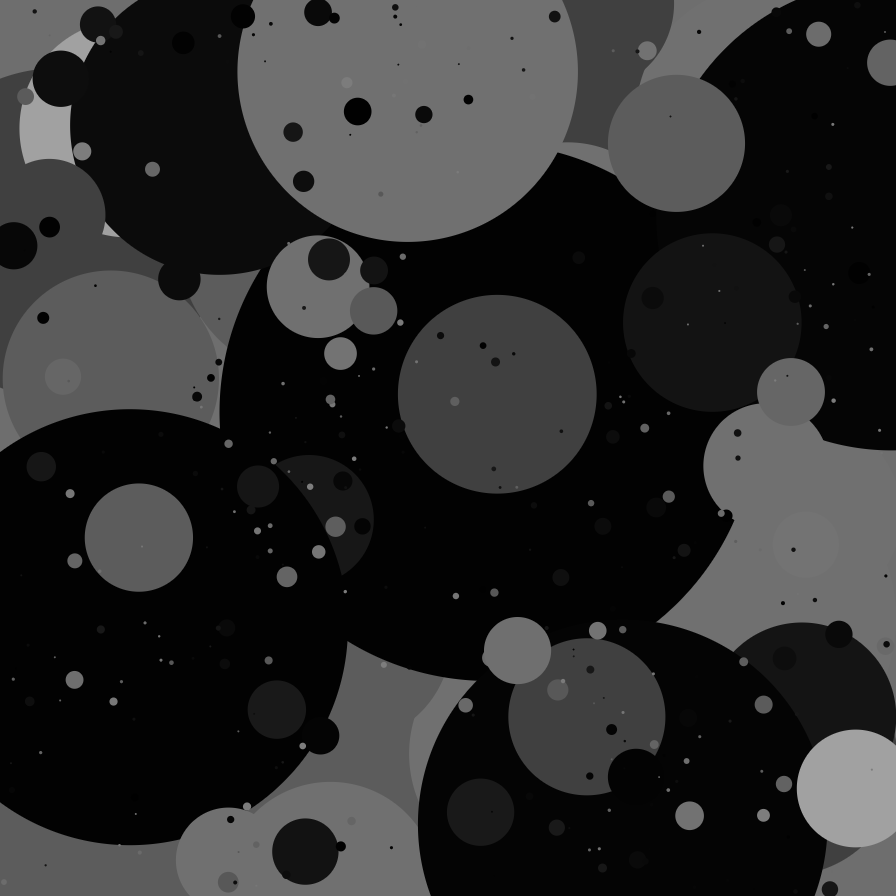
A WebGL 1 fragment shader for this background:

```glsl
precision highp float;
// Flat, opaque grey discs of very uneven size, stacked on a grey ground.
// Layers are painted back to front: broad greys, large near-blacks, lighter
// discs, small dots, and fine specks whose density follows gradient noise.

uniform vec2 u_resolution;

float hash(vec2 p) {
  vec3 q = fract(p.xyx * 0.1031);
  q += dot(q, q.yzx + 33.33);
  return fract((q.x + q.y) * q.z);
}

vec2 hash2(vec2 p) {
  return vec2(hash(p), hash(p + 57.3));
}

vec2 gradientAt(vec2 corner) {
  float angle = 6.2832 * hash(corner + 11.7);
  return vec2(cos(angle), sin(angle));
}

float gradientNoise(vec2 p) {
  vec2 i = floor(p), f = p - i;
  vec2 w = f * f * f * (f * (f * 6.0 - 15.0) + 10.0);
  vec2 e = vec2(1.0, 0.0);
  float bottom = mix(dot(gradientAt(i), f),
                     dot(gradientAt(i + e.xy), f - e.xy), w.x);
  float top = mix(dot(gradientAt(i + e.yx), f - e.yx),
                  dot(gradientAt(i + e.xx), f - e.xx), w.x);
  return mix(bottom, top, w.y);
}

// Maps 0..1 to one of four greys, weighted by share.
float greyTone(float u) {
  return u < 0.28 ? 0.25 : u < 0.52 ? 0.36 : u < 0.9 ? 0.44 : 0.63;
}

// Dots and specks are either nearly black or mid grey.
float dotTone(float u) {
  return u < 0.5 ? 0.2 * u : mix(0.34, 0.5, 2.0 * u - 1.0);
}

// Lays an opaque, antialiased disc over the current shade.
float paintDisc(float shade, float tone, vec2 p, vec2 center, float radius, float pixel) {
  float cover = clamp(0.5 + (radius - distance(p, center)) / pixel, 0.0, 1.0);
  return mix(shade, tone, cover);
}

// One speck at most per grid cell, kept fully inside its cell.
float paintSpecks(float shade, vec2 p, float cells, float density, float pixel) {
  vec2 id = floor(p * cells);
  vec2 seed = id + cells * 3.0;
  float cluster = gradientNoise((id + 0.5) / cells * 3.0);
  float present = step(hash(seed), density * (1.0 + 2.0 * cluster));
  float size = hash(seed + 5.1);
  float radius = mix(0.05, 0.26, size * size * size);
  vec2 center = id + mix(vec2(radius), vec2(1.0 - radius), hash2(seed + 9.4));
  float tone = dotTone(hash(seed + 23.6));
  float painted = paintDisc(shade, tone, p, center / cells, radius / cells, pixel);
  return mix(shade, painted, present);
}

// Broad grey discs that show through the gaps.
float paintGround(float shade, vec2 p, float pixel) {
  for (int i = 0; i < 22; i++) {
    float n = float(i);
    vec2 center = fract(vec2(0.31, 0.17) + n * vec2(0.7549, 0.5698));
    float radius = 0.16 - 0.004 * n + 0.03 * hash(vec2(n, 2.0));
    shade = paintDisc(shade, greyTone(fract(0.4 + n * 0.618)), p, center, radius, pixel);
  }
  return shade;
}

// Large near-black discs; the smaller ones are slightly lighter.
float paintDarkDiscs(float shade, vec2 p, float pixel) {
  for (int i = 0; i < 9; i++) {
    float n = float(i);
    float swell = cos(0.8 * n);
    vec2 center = fract(vec2(0.545, 0.54) + n * vec2(0.45, 0.22));
    float radius = 0.2 + 0.1 * swell - 0.007 * n;
    shade = paintDisc(shade, 0.006 + 0.042 * (1.0 - swell), p, center, radius, pixel);
  }
  return shade;
}

// Lighter discs on top, shrinking quickly after the first.
float paintLightDiscs(float shade, vec2 p, float pixel) {
  for (int i = 0; i < 10; i++) {
    float n = float(i);
    vec2 center = fract(vec2(0.455, 0.92) + n * vec2(0.1, -0.36));
    float radius = 0.045 + 0.145 / (1.0 + 1.2 * n);
    shade = paintDisc(shade, greyTone(fract(0.82 + n * 0.22)), p, center, radius, pixel);
  }
  return shade;
}

float paintDots(float shade, vec2 p, float pixel) {
  for (int i = 0; i < 48; i++) {
    vec2 seed = vec2(float(i), 71.0);
    float size = hash(seed + 3.7);
    float radius = 0.009 + 0.034 * size * size * size;
    shade = paintDisc(shade, dotTone(hash(seed + 8.2)), p, hash2(seed), radius, pixel);
  }
  return shade;
}

void main() {
  float pixel = 1.0 / min(u_resolution.x, u_resolution.y);
  vec2 p = gl_FragCoord.xy * pixel;
  float shade = paintGround(0.43, p, pixel);
  shade = paintDarkDiscs(shade, p, pixel);
  shade = paintLightDiscs(shade, p, pixel);
  shade = paintDots(shade, p, pixel);
  shade = paintSpecks(shade, p, 14.0, 0.2, pixel);
  shade = paintSpecks(shade, p, 30.0, 0.12, pixel);
  shade = paintSpecks(shade, p, 48.0, 0.07, pixel);
  gl_FragColor = vec4(vec3(shade), 1.0);
}
```
